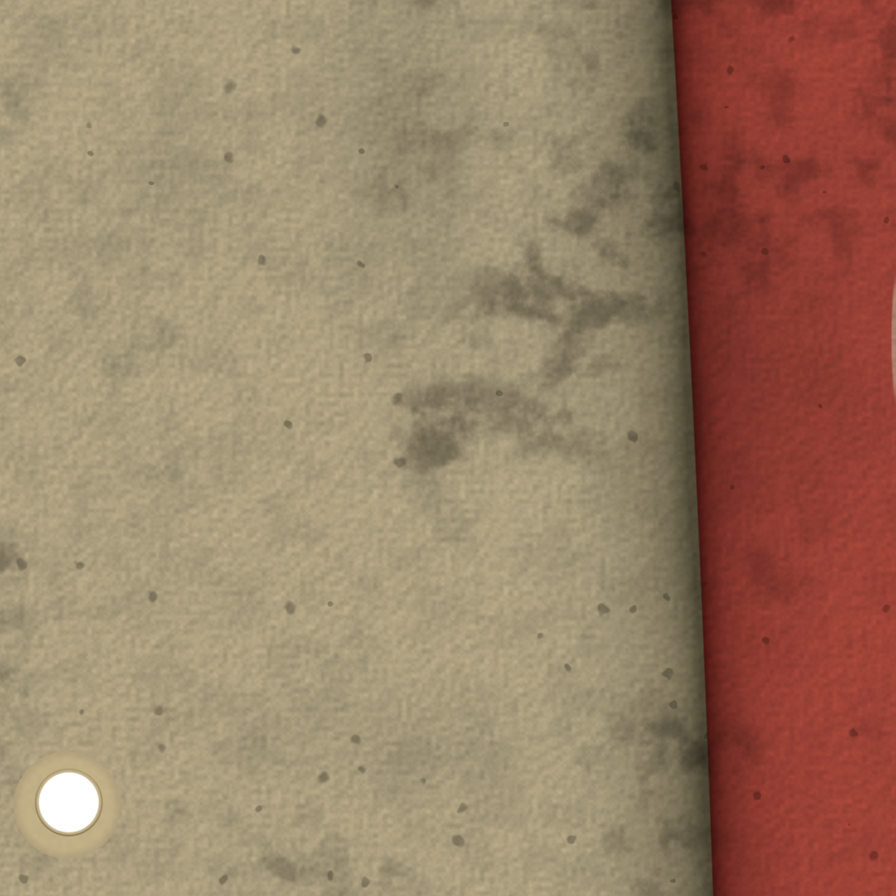
Write a three.js fragment shader that draws this texture.

```glsl
#define PAPER vec3(0.685, 0.632, 0.505)
#define PAPER_SHADE vec3(0.27, 0.25, 0.18)
#define RED vec3(0.635, 0.268, 0.222)
#define RED_SHADE vec3(0.27, 0.075, 0.06)
#define WASHER vec3(0.755, 0.685, 0.525)
#define HOLE_CENTER vec2(0.0768, 0.1045)
#define HOLE_RADIUS 0.0335
#define WASHER_CENTER vec2(0.075, 0.1015)
#define WASHER_RADIUS 0.0597
#define SOFT 0.0013
#define GRAIN 0.10
#define STAIN 0.24

varying vec2 vUv;

float hash(vec2 p) {
  return fract(sin(dot(p, vec2(127.1, 311.7))) * 43758.5453);
}

float noise(vec2 p) {
  vec2 i = floor(p);
  vec2 f = fract(p);
  f = f * f * (3.0 - 2.0 * f);
  float low = mix(hash(i), hash(i + vec2(1.0, 0.0)), f.x);
  float high = mix(hash(i + vec2(0.0, 1.0)), hash(i + 1.0), f.x);
  return mix(low, high, f.y);
}

float fbm(vec2 p) {
  float sum = 0.0;
  float amp = 0.5;
  for (int i = 0; i < 5; i++) {
    sum += amp * noise(p);
    p = mat2(1.6, 1.2, -1.2, 1.6) * p + 7.3;
    amp *= 0.5;
  }
  return sum;
}

// Coverage of a shape from its signed distance
float fill(float d) {
  return 1.0 - smoothstep(-SOFT, SOFT, d);
}

// Sparse round flecks, one candidate per cell
float flecks(vec2 p, float chance) {
  vec2 cell = floor(p);
  vec2 center = 0.3 + 0.4 * vec2(hash(cell + 3.1), hash(cell + 8.7));
  float radius = mix(0.08, 0.24, hash(cell + 5.3));
  float d = length(fract(p) - center) + 0.12 * (noise(p * 7.0) - 0.5);
  return step(hash(cell), chance) * (1.0 - smoothstep(radius * 0.4, radius, d));
}

// Embossed fine relief lit from the upper left
float relief(vec2 p) {
  vec2 q = p * 185.0;
  vec2 shift = vec2(-0.45, 0.45);
  float bump = noise(q + shift) - noise(q - shift);
  return 0.55 * bump + 0.35 * (noise(p * 330.0) - 0.5);
}

// Cloudy stains broken up by finer mottling
float stains(vec2 p) {
  float cloud = smoothstep(0.44, 0.72, fbm(p * 5.0 + 2.4));
  float mottle = smoothstep(0.36, 0.72, fbm(p * 32.0));
  return cloud * (0.25 + 0.9 * mottle) + 0.22 * mottle;
}

float blob(vec2 p, vec2 center, vec2 size) {
  vec2 q = (p - center) / size;
  return exp(-dot(q, q));
}

vec3 paper(vec2 p, float inset, float wear) {
  float shade = 0.72 * exp(-inset / 0.022) + 0.36 * exp(-pow(inset / 0.105, 2.0));
  shade *= 0.85 + 0.3 * fbm(p * 12.0);
  vec3 color = mix(PAPER, PAPER_SHADE, clamp(shade, 0.0, 0.9));
  float smudge = blob(p, vec2(0.45, 0.86), vec2(0.09, 0.22));
  smudge += 0.6 * blob(p, vec2(0.46, 0.17), vec2(0.13, 0.06));
  smudge += 0.5 * blob(p, vec2(0.21, 0.80), vec2(0.06, 0.09));
  color *= 1.0 - STAIN * wear - 0.11 * smudge;
  return color * (1.0 - 0.24 * flecks(p * 26.0, 0.10));
}

vec3 redSheet(vec2 p, float gap, float wear) {
  float shade = 0.62 * exp(-gap / 0.045) + 0.38 * exp(-gap / 0.012);
  vec3 color = mix(RED, RED_SHADE, shade);
  float band = blob(p, vec2(0.86, 0.58), vec2(0.12, 0.17));
  color *= 1.0 - 0.8 * STAIN * wear - 0.12 * band;
  color *= 1.0 - 0.25 * flecks(p * 30.0 + 4.0, 0.10);
  // Pale sliver at the right border
  float sliver = length((p - vec2(1.0, 0.622)) / vec2(0.005, 0.062)) - 1.0;
  return mix(color, vec3(0.68, 0.50, 0.43), 1.0 - smoothstep(-0.25, 0.25, sliver));
}

void main() {
  vec2 p = vUv;
  // Slanted, slightly bowed border of the upper sheet
  float border = 0.796 - 0.047 * p.y + 0.012 * p.y * (1.0 - p.y);
  float side = p.x - border;
  float wear = stains(p);

  vec3 color = mix(redSheet(p, max(side, 0.0), wear), paper(p, max(-side, 0.0), wear), fill(side));
  color *= 1.0 + GRAIN * 1.6 * relief(p);

  // Washer with a thin rim around the punched hole
  float ring = length(p - WASHER_CENTER) - WASHER_RADIUS;
  vec3 washer = WASHER * (1.0 - 0.08 * smoothstep(-0.012, 0.0, ring));
  washer *= 1.0 + 0.03 * (noise(p * 180.0) - 0.5);
  color = mix(color, washer, fill(ring));

  vec2 fromHole = p - HOLE_CENTER;
  float hole = length(fromHole) - HOLE_RADIUS;
  float rim = fill(abs(hole - 0.0035) - 0.0008);
  float lower = 0.5 - 0.5 * fromHole.y / HOLE_RADIUS;
  color = mix(color, vec3(0.45, 0.38, 0.24), rim * mix(0.3, 0.75, clamp(lower, 0.0, 1.0)));
  color = mix(color, vec3(1.0), fill(hole));

  gl_FragColor = vec4(color, 1.0);
}
```
